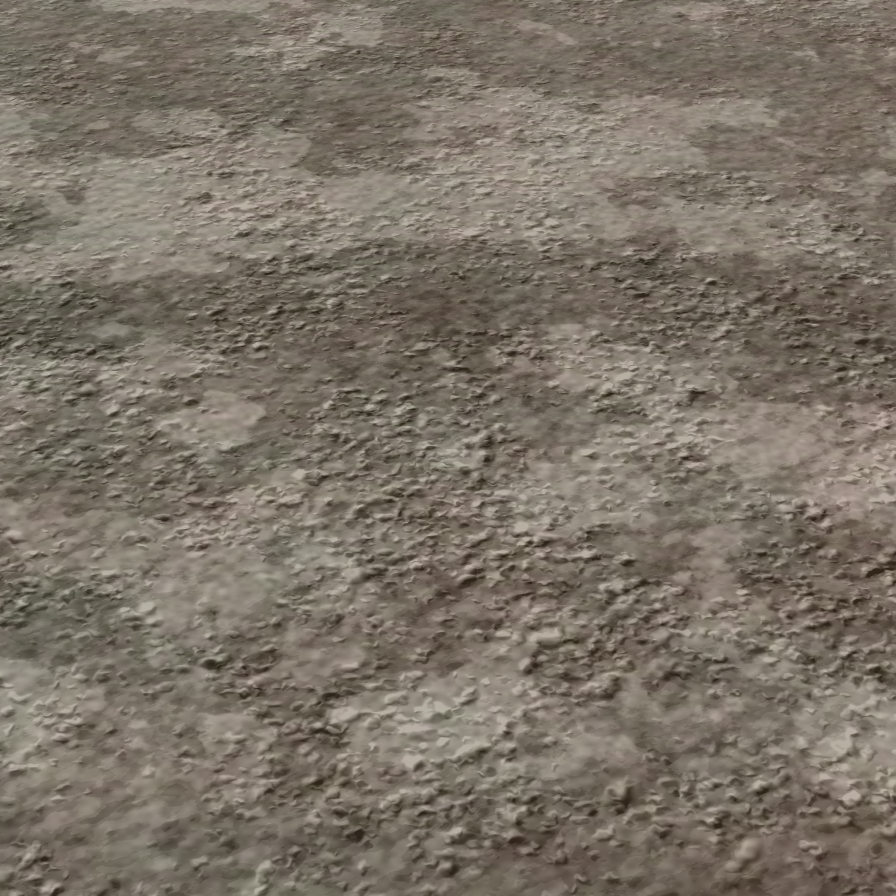
This texture is drawn by a Shadertoy shader. Its source:

```glsl
// Bare trodden earth seen at a slant: pale dusty patches, dark soil and scattered clods.
#define TILT 0.5
#define GROUND_DEPTH 2.6
#define BAND_SPACING 0.31
#define CLOD_SCALE 34.0
#define GRIT_SCALE 62.0
#define CLOD_RELIEF 0.22
#define GRIT_RELIEF 0.10
#define SOIL_TONE 0.439
#define DUST_GAIN 0.125
#define EARTH_TINT vec3(0.0, -0.034, -0.080)
#define LIGHT_DIR vec2(-0.5, 0.8)

float hash(vec2 p) {
    vec3 q = fract(vec3(p.xyx) * 0.1031);
    q += dot(q, q.yzx + 33.33);
    return fract((q.x + q.y) * q.z);
}

float noise(vec2 p) {
    vec2 i = floor(p), f = fract(p);
    f = f * f * (3.0 - 2.0 * f);
    float low = mix(hash(i), hash(i + vec2(1, 0)), f.x);
    float high = mix(hash(i + vec2(0, 1)), hash(i + vec2(1, 1)), f.x);
    return mix(low, high, f.y);
}

float fbm(vec2 p) {
    float sum = 0.0, gain = 0.5;
    for (int i = 0; i < 5; i++) {
        sum += gain * noise(p);
        p = mat2(1.6, 1.2, -1.2, 1.6) * p + 7.3;
        gain *= 0.52;
    }
    return sum;
}

// Height of irregular lumps, at most one per cell; density is the filled share
float clods(vec2 p, float density) {
    vec2 cell = floor(p);
    float height = 0.0;
    for (int y = -1; y <= 1; y++)
    for (int x = -1; x <= 1; x++) {
        vec2 id = cell + vec2(x, y);
        vec2 center = id + 0.15 + 0.7 * vec2(hash(id), hash(id + 51.7));
        float size = mix(0.3, 0.8, pow(hash(id + 19.1), 2.0));
        float angle = 0.5 + 1.4 * (hash(id + 83.3) - 0.5);
        float c = cos(angle), s = sin(angle);
        vec2 d = mat2(c, -s, s, c) * (p - center) * vec2(0.75, 1.3) / size;
        float present = smoothstep(0.0, 0.2, density - hash(id + 37.9));
        height = max(height, present * (0.5 + size) * smoothstep(1.0, 0.3, length(d)));
    }
    return height;
}

// Lit lumps minus the shadows they cast, with a ragged outline
float clodRelief(vec2 p, float density) {
    p += 0.5 * (vec2(noise(p * 2.3), noise(p * 2.3 + 40.0)) - 0.5);
    return clods(p, density) - clods(p + 0.45 * LIGHT_DIR, density);
}

void mainImage(out vec4 fragColor, in vec2 fragCoord) {
    vec2 uv = fragCoord / iResolution.xy;

    // Ground plane in perspective
    float nearness = 1.0 - TILT * uv.y;
    vec2 ground = vec2(uv.x - 0.5, GROUND_DEPTH) / nearness;

    // Pale patches gathered along broad bands, broken up at their rims
    float wander = 0.06 * (noise(uv * vec2(3.0, 2.0) + 4.0) - 0.5);
    float band = cos(6.2832 * (uv.y + wander - 0.16) / BAND_SPACING);
    float cover = fbm(ground * vec2(5.5, 6.5) + 11.0) + 0.12 * band;
    cover += 0.34 * (fbm(ground * 25.0 + 3.0) - 0.5);
    float dust = smoothstep(0.53, 0.60, cover);
    float broad = fbm(ground * vec2(5.0, 8.0) + 31.0) - 0.5;

    // Flat crumbs of pale crust and dark hollows, slanting up to the right
    vec2 slant = mat2(0.87, -0.5, 0.5, 0.87) * ground * vec2(1.0, 1.1);
    float flakes = fbm(slant * vec2(30.0, 46.0) + 71.0);
    float crust = smoothstep(0.54, 0.62, flakes) * (1.0 - 0.7 * dust);
    float hollow = smoothstep(0.40, 0.32, flakes);

    // Relief: large clods, small clods and grit
    float crowd = smoothstep(0.3, 0.75, fbm(ground * vec2(6.0, 7.0) + 63.0));
    float density = 0.08 + 0.62 * crowd - 0.08 * dust;
    float large = clodRelief(ground * CLOD_SCALE, density);
    float small = clodRelief(ground * CLOD_SCALE * 1.75 + 17.0, density + 0.08);
    vec2 gritPos = ground * GRIT_SCALE;
    float grit = noise(gritPos) - noise(gritPos + 0.8 * LIGHT_DIR);
    grit += 0.8 * (noise(gritPos * 1.8 + 9.0) - 0.5);
    float distanceFade = mix(1.0, 0.65, smoothstep(0.5, 1.0, uv.y));

    // Tone of the soil
    float tone = SOIL_TONE + DUST_GAIN * dust + 0.02 * band + 0.13 * broad;
    tone += distanceFade * (0.06 * crust - 0.07 * hollow);
    tone += distanceFade * CLOD_RELIEF * (0.65 * large + 0.6 * small);
    tone += distanceFade * GRIT_RELIEF * grit;
    tone += 0.03 * smoothstep(0.75, 1.0, uv.y);
    tone = clamp(tone, 0.18, 0.72);

    // Brown earth drifting to mossy grey on the left, with faint mottling
    vec3 color = tone + EARTH_TINT;
    float moss = 0.5 - uv.x + 1.6 * (noise(ground * 9.0 + 5.0) - 0.5);
    float mottle = noise(ground * 38.0 + 90.0) - 0.5;
    color += moss * vec3(-0.012, 0.006, 0.004);
    color += mottle * vec3(0.008, -0.014, 0.014);
    fragColor = vec4(color, 1.0);
}
```
